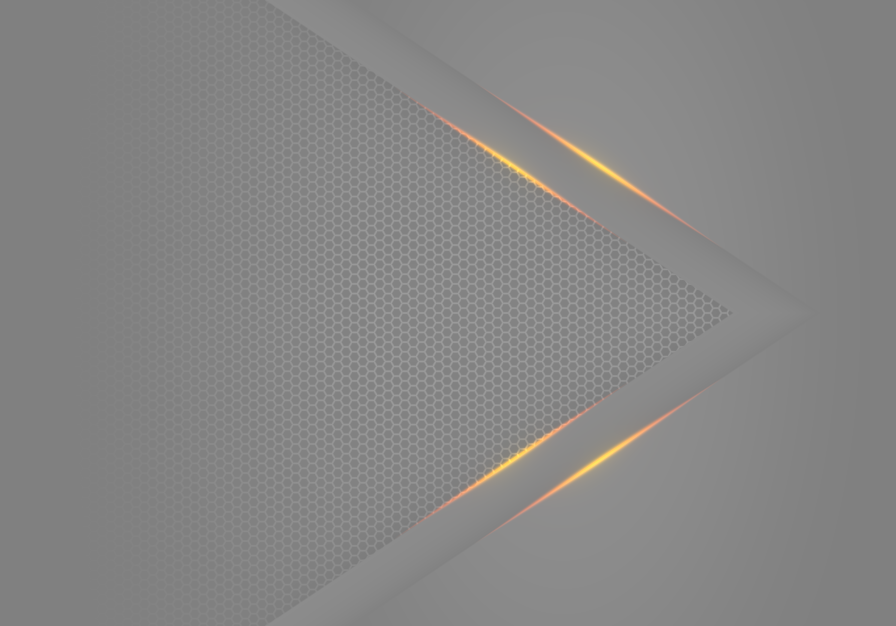
Give the GLSL for this background, as a WebGL 1 fragment shader.

```glsl
precision highp float;
// Grey layered chevrons over a hexagonal mesh, with glowing amber edges.
uniform vec2 u_resolution;

// Signed distance to a right-pointing wedge; q.y is mirrored about the axis.
float wedge(vec2 q, float tip) {
  return dot(q - vec2(tip, 0.0), vec2(0.556, 0.831));
}

// Distance from the centre of a flat-topped hexagon cell; 0.5 at its border.
float hexCell(vec2 p) {
  vec2 s = vec2(1.732, 1.0);
  vec2 a = mod(p, s) - 0.5 * s;
  vec2 b = mod(p + 0.5 * s, s) - 0.5 * s;
  vec2 g = abs(dot(a, a) < dot(b, b) ? a : b);
  return max(g.y, dot(g, vec2(0.866, 0.5)));
}

// Lens-shaped streak along an edge: x is the position from -1 to 1, d the distance.
vec3 streak(float x, float d, float px) {
  float taper = max(1.0 - x * x, 0.0);
  float width = 0.0035 * taper * taper + 0.6 * px;
  float core = exp(-d * d / (width * width)) * pow(taper, 1.2);
  float halo = 0.28 * exp(-abs(d) / 0.012) * exp(-9.0 * x * x);
  vec3 hue = mix(vec3(0.50, 0.06, -0.04), vec3(0.50, 0.29, -0.12), exp(-7.0 * x * x));
  return hue * (core + halo);
}

void main() {
  float px = 1.0 / u_resolution.y;
  vec2 p = gl_FragCoord.xy * px;
  vec2 q = vec2(p.x, abs(p.y - 0.5));
  float inner = wedge(q, 1.171);
  float outer = wedge(q, 1.309);

  // Mesh, fading towards the left and the corners
  float cell = hexCell((p - vec2(0.714, 0.5)) / 0.0155);
  float soft = 0.04 + 0.5 * px / 0.0155;
  float wire = smoothstep(0.41 - soft, 0.41 + soft, cell);
  float light = smoothstep(0.05, 0.65, p.x) * exp(-3.0 * q.y * q.y);
  vec3 mesh = vec3(0.50 + 0.012 * light + 0.095 * wire * light);
  mesh -= 0.025 * exp(inner / 0.03) * smoothstep(0.2, 0.7, p.x);

  // Raised band, shaded beneath the outer panel
  vec3 band = vec3(0.553 - 0.045 * exp(outer / 0.035));

  // Outer panel, dimming towards the right
  float reach = length((p - vec2(0.90, 0.5)) * vec2(1.0, 0.55));
  vec3 panel = vec3(mix(0.555, 0.502, smoothstep(0.12, 0.52, reach)));

  vec3 color = mix(mesh, band, smoothstep(-px, px, inner));
  color = mix(color, panel, smoothstep(-px, px, outer));

  // Glowing edges; the inner one is broken up by the mesh cells
  float lit = mix(0.45 + 0.55 * wire, 1.0, smoothstep(-0.008, 0.0, inner));
  color += streak((q.x - 0.818) / 0.19, inner + 0.001, px) * lit;
  color += streak((q.x - 0.957) / 0.20, outer, px);

  gl_FragColor = vec4(clamp(color, 0.0, 1.0), 1.0);
}
```
